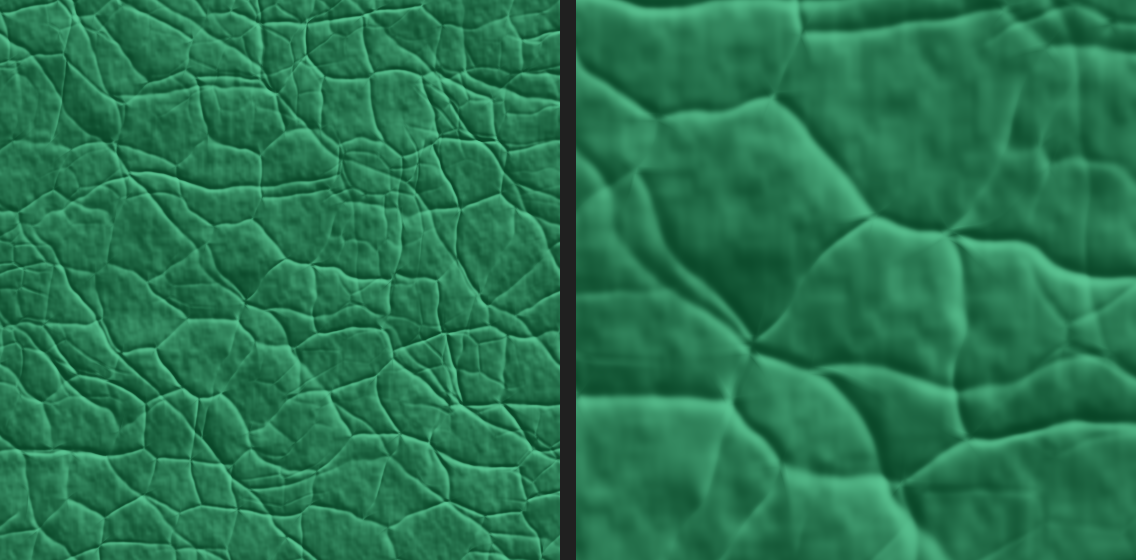
Left: the whole. Right: its middle third, enlarged.
A Shadertoy shader for this texture:

```glsl
// Green embossed leather: pebbled cells parted by creases and fine wrinkles.
// Warped Voronoi borders and noise form a height field, which is lit by its
// slope towards the upper right and tinted along a single green ramp.

const vec3  BASE_GREEN    = vec3(0.158, 0.467, 0.317);
const vec3  LIGHT_TINT    = vec3(0.65, 1.0, 0.85);   // colour change per unit of shade
const vec2  LIGHT_DIR     = vec2(0.50, 0.866);
const vec2  CELL_SCALE    = vec2(8.6, 9.2);
const vec2  FOLD_SCALE    = vec2(3.0, 6.2);          // along and across the diagonal
const vec2  WRINKLE_SCALE = vec2(15.0, 17.0);
const float JITTER        = 0.78;                    // irregularity of the cells
const float CREASE_DEPTH  = 0.0021;
const float CREASE_WIDTH  = 0.0046;
const float ROLL_DEPTH    = 0.0007;                  // rounding of the cell rims
const float ROLL_WIDTH    = 0.016;
const float GRAIN_DEPTH   = 0.0012;
const float SWELL_DEPTH   = 0.0055;
const float RIM_GLOW      = 0.075;
const float SLOPE_STEP    = 0.0026;
const float DARK_LIMIT    = 0.20;
const float BRIGHT_LIMIT  = 0.34;

// Integer hash giving two values in 0..1
vec2 hash2(vec2 cell) {
    uvec2 v = uvec2(ivec2(cell)) * 1664525u + 1013904223u;
    v.x += v.y * 1664525u;
    v.y += v.x * 1664525u;
    v ^= v >> 16u;
    v.x += v.y * 1664525u;
    v.y += v.x * 1664525u;
    v ^= v >> 16u;
    return vec2(v & 0xffffu) / 65535.0;
}

// Smooth value noise, two channels
vec2 noise2(vec2 p) {
    vec2 i = floor(p), f = fract(p);
    f = f * f * f * (f * (f * 6.0 - 15.0) + 10.0);
    return mix(mix(hash2(i), hash2(i + vec2(1, 0)), f.x),
               mix(hash2(i + vec2(0, 1)), hash2(i + vec2(1, 1)), f.x), f.y);
}

// Distance to the nearest Voronoi border, in canvas units
float borderDistance(vec2 p, vec2 scale, float seed) {
    p = p * scale + seed;
    vec2 home = floor(p), f = fract(p);
    vec2 nearCell = vec2(0.0), nearOffset = vec2(0.0);
    float nearest = 1e3;
    for (int y = -1; y <= 1; y++)
    for (int x = -1; x <= 1; x++) {
        vec2 cell = vec2(x, y);
        vec2 offset = cell + JITTER * hash2(home + cell) - f;
        float d = dot(offset, offset);
        if (d < nearest) { nearest = d; nearCell = cell; nearOffset = offset; }
    }
    float border = 1e3;
    for (int y = -2; y <= 2; y++)
    for (int x = -2; x <= 2; x++) {
        vec2 cell = nearCell + vec2(x, y);
        vec2 offset = cell + JITTER * hash2(home + cell) - f;
        vec2 across = offset - nearOffset;
        if (dot(across, across) > 1e-5) {
            vec2 normal = normalize(across);
            float d = dot(0.5 * (offset + nearOffset), normal);
            border = min(border, d / length(normal * scale));
        }
    }
    return border;
}

float groove(float d, float width) {
    d /= width;
    return 1.0 / (1.0 + d * d);
}

// Returns the height and the strength of the creases
vec2 leather(vec2 p) {
    // Bend the straight Voronoi borders
    vec2 q = p + 0.060 * (noise2(p * 4.5 + 7.0) - 0.5);
    q += 0.022 * (noise2(p * 14.0 + 31.0) - 0.5);
    q += 0.005 * (noise2(p * 45.0 + 53.0) - 0.5);
    vec2 diagonal = vec2(q.x - q.y, q.x + q.y) * 0.7071;

    // Pebble cells, long diagonal folds and weak wrinkles
    float cells = borderDistance(q, CELL_SCALE, 20.0);
    float folds = borderDistance(diagonal, FOLD_SCALE, 40.0);
    float wrinkles = borderDistance(q, WRINKLE_SCALE, 70.0);
    vec2 depth = mix(vec2(0.45, 0.3), vec2(1.3, 1.2), noise2(p * 6.0 + 90.0));
    float wrinkleDepth = 0.45 * smoothstep(0.4, 0.8, noise2(p * 6.0 + 120.0).x);
    float crease = depth.x * groove(cells, CREASE_WIDTH)
                 + depth.y * groove(folds, CREASE_WIDTH * 1.1)
                 + wrinkleDepth * groove(wrinkles, CREASE_WIDTH * 0.8);
    float roll = exp(-cells / ROLL_WIDTH) + 0.7 * exp(-folds / ROLL_WIDTH);

    // Broad swelling and fine grain
    float swell = noise2(p * 11.0 + 150.0).x;
    float grain = noise2(p * vec2(58.0, 44.0) + 200.0).x
                + 0.4 * noise2(p * vec2(120.0, 95.0) + 300.0).x;
    float height = SWELL_DEPTH * swell + GRAIN_DEPTH * grain
                 - CREASE_DEPTH * crease - ROLL_DEPTH * roll;
    return vec2(height, crease);
}

void mainImage(out vec4 fragColor, in vec2 fragCoord) {
    vec2 p = fragCoord / iResolution.y;

    // Slope towards the light
    float reach = max(SLOPE_STEP, 0.5 / iResolution.y);
    vec2 lit = leather(p + LIGHT_DIR * reach);
    vec2 shaded = leather(p - LIGHT_DIR * reach);
    float shade = (shaded.x - lit.x) / (2.0 * reach);

    // Pale rims and faint upright mottling
    shade += RIM_GLOW * min(0.5 * (lit.y + shaded.y), 1.0) - 0.016;
    shade += 0.08 * (noise2(p * vec2(90.0, 36.0) + 400.0).x - 0.5);
    shade += 0.05 * (noise2(p * 3.0 + 500.0).x - 0.5);

    // Soft limits keep the shadows shallow and the highlights clear
    float limit = shade < 0.0 ? DARK_LIMIT : BRIGHT_LIMIT;
    shade = limit * tanh(shade / limit);

    fragColor = vec4(BASE_GREEN + LIGHT_TINT * shade, 1.0);
}
```
